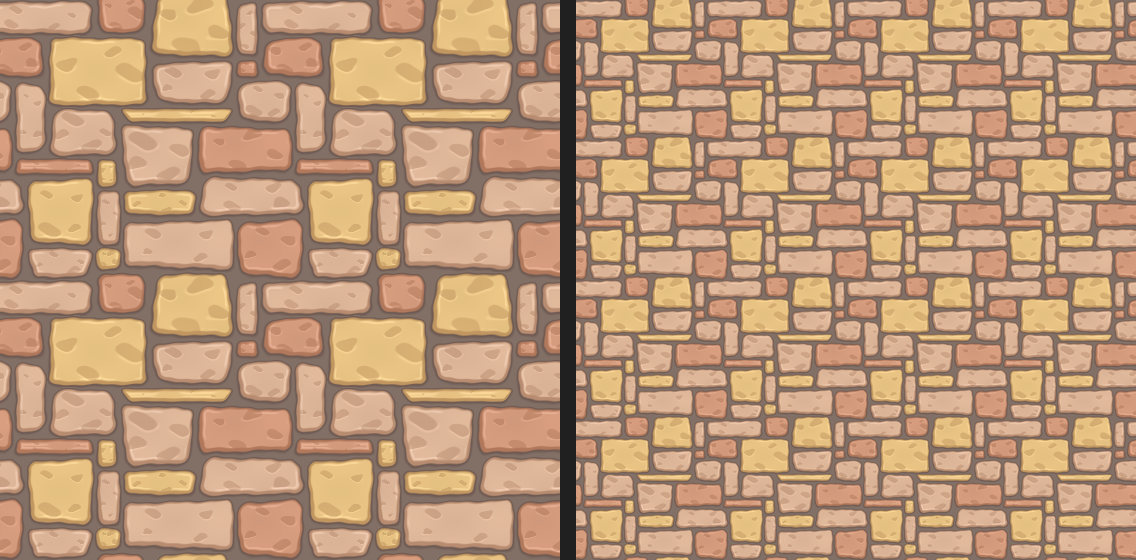
Left, the tile; right, the same tile 2 across and 2 down.
A three.js fragment shader for this texture:

```glsl
#define REPEATS 2.0
#define GRID vec2(4.0, 6.0)
#define JITTER 0.37
#define JOINT 0.0085
#define TAPER 0.2
#define CORNER 0.036
#define WOBBLE 0.0022
#define RIM 0.0095
#define SOFT 0.0035
#define TAU 6.2831853

varying vec2 vUv;

const vec3 MORTAR = vec3(0.51, 0.44, 0.40);
const vec3 SHADOW = vec3(0.43, 0.35, 0.32);
const vec3 BEIGE = vec3(0.87, 0.715, 0.60);
const vec3 YELLOW = vec3(0.91, 0.765, 0.515);
const vec3 RUST = vec3(0.835, 0.61, 0.49);

// Hash that wraps with the grid
float hash(vec2 cell, float salt) {
  cell = mod(cell, GRID);
  return fract(sin(dot(cell, vec2(127.1, 311.7)) + salt * 74.7) * 43758.5);
}

float wallShift(vec2 vertex) {
  return JITTER * sin(TAU * hash(vertex, 0.0));
}

// Interlocking rectangles: odd vertices move upright walls, even ones level walls
vec4 stoneBounds(vec2 cell) {
  float odd = mod(cell.x + cell.y, 2.0);
  float left = wallShift(cell + vec2(0.0, 1.0 - odd));
  float right = wallShift(cell + vec2(1.0, odd));
  float bottom = wallShift(cell + vec2(odd, 0.0));
  float top = wallShift(cell + vec2(1.0 - odd, 1.0));
  return vec4(cell + vec2(left, bottom), cell + 1.0 + vec2(right, top)) / vec4(GRID, GRID);
}

// Tapered, rounded and slightly wavy block
float stoneDistance(vec2 q, vec2 halfSize, vec2 cell) {
  float seed = TAU * hash(cell, 1.0);
  vec2 lean = 2.0 * vec2(hash(cell, 2.0), hash(cell, 3.0)) - 1.0;
  vec2 along = clamp(q / halfSize, -1.0, 1.0).yx;
  halfSize *= 1.0 - 0.5 * TAPER * (abs(lean) + lean * along);
  float thin = min(halfSize.x, halfSize.y);
  float radius = min(CORNER * (0.6 + 0.6 * hash(cell, 4.0)), 0.6 * thin);
  vec2 outside = abs(q) - halfSize + radius;
  float d = length(max(outside, 0.0)) + min(max(outside.x, outside.y), 0.0) - radius;
  float wave = sin(q.x * 38.0 + seed) + sin(q.y * 46.0 + 2.0 * seed)
             + 0.6 * sin((q.x - q.y) * 90.0 + 3.0 * seed);
  return d + WOBBLE * wave * smoothstep(0.0, 0.05, thin);
}

vec3 stoneColor(vec2 cell) {
  cell = mod(cell, GRID);
  float pick = fract((cell.x + GRID.x * cell.y) * 0.618034);
  return pick < 0.45 ? BEIGE : (pick < 0.73 ? YELLOW : RUST);
}

// Dents near the corners: x is the hollow, y its pale lower lip
vec2 dents(vec2 q, vec2 halfSize, vec2 cell) {
  vec2 marks = vec2(0.0);
  float thin = min(halfSize.x, halfSize.y);
  for (int i = 0; i < 4; i++) {
    float k = float(i);
    float size = hash(cell, 5.0 + k);
    float angle = TAU * (hash(cell, 9.0) + 0.25 * k + 0.12 * size);
    vec2 center = halfSize * 0.66 * vec2(cos(angle), sin(angle));
    vec2 radius = thin * mix(0.12, 0.36, size) * vec2(1.3, 0.85);
    vec2 v = (q - center) / radius;
    v += 0.22 * sin(2.3 * v.yx + angle * 3.0);
    float r = length(v);
    float hollow = 1.0 - smoothstep(0.85, 1.05, r);
    float lip = smoothstep(0.9, 1.05, r) * (1.0 - smoothstep(1.1, 1.35, r));
    marks = max(marks, vec2(hollow, lip * smoothstep(0.1, 0.8, -v.y)));
  }
  return marks;
}

void main() {
  vec2 p = fract(vUv * REPEATS);
  vec2 home = floor(p * GRID);

  // Nearest stone
  float d = 1.0;
  vec2 q, halfSize, cell;
  for (int j = -1; j <= 1; j++) {
    for (int i = -1; i <= 1; i++) {
      vec2 c = home + vec2(float(i), float(j));
      vec4 box = stoneBounds(c);
      vec2 h = max(0.5 * (box.zw - box.xy) - JOINT, 0.004);
      vec2 local = p - 0.5 * (box.xy + box.zw);
      float dist = stoneDistance(local, h, c);
      if (dist < d) { d = dist; q = local; halfSize = h; cell = c; }
    }
  }

  // Mortar, darker against the stones and below them
  vec2 n = clamp(q / halfSize, -1.0, 1.0);
  float reach = 0.011 - 0.004 * n.y;
  vec3 color = mix(SHADOW, MORTAR, smoothstep(0.002, reach, d));

  // Face with soft tone changes and dents
  float seed = TAU * hash(cell, 1.0);
  vec3 base = stoneColor(cell);
  vec2 marks = dents(q, halfSize, cell);
  float tone = sin(q.x * 19.0 + seed) * sin(q.y * 25.0 - seed);
  vec3 face = base * (1.0 + 0.018 * tone);
  face *= mix(vec3(1.0), vec3(0.92, 0.89, 0.87), marks.x);
  face += 0.045 * marks.y;

  // Dark rim, widest at the lower left, and a broken highlight inside it
  float rim = RIM * (1.0 - 0.45 * n.y - 0.2 * n.x);
  float inner = -d - rim;
  float streak = 1.0 - smoothstep(0.001, 0.005, abs(inner - 0.007));
  streak *= smoothstep(0.1, 0.8, sin(q.x * 31.0 + seed) + sin(q.y * 37.0 - seed));
  face += vec3(0.06, 0.07, 0.08) * streak;
  vec3 edge = base * vec3(0.83, 0.77, 0.73);
  vec3 stone = mix(edge, face, smoothstep(-SOFT, SOFT, inner));

  color = mix(color, stone, 1.0 - smoothstep(-SOFT, SOFT, d));
  gl_FragColor = vec4(color, 1.0);
}
```
